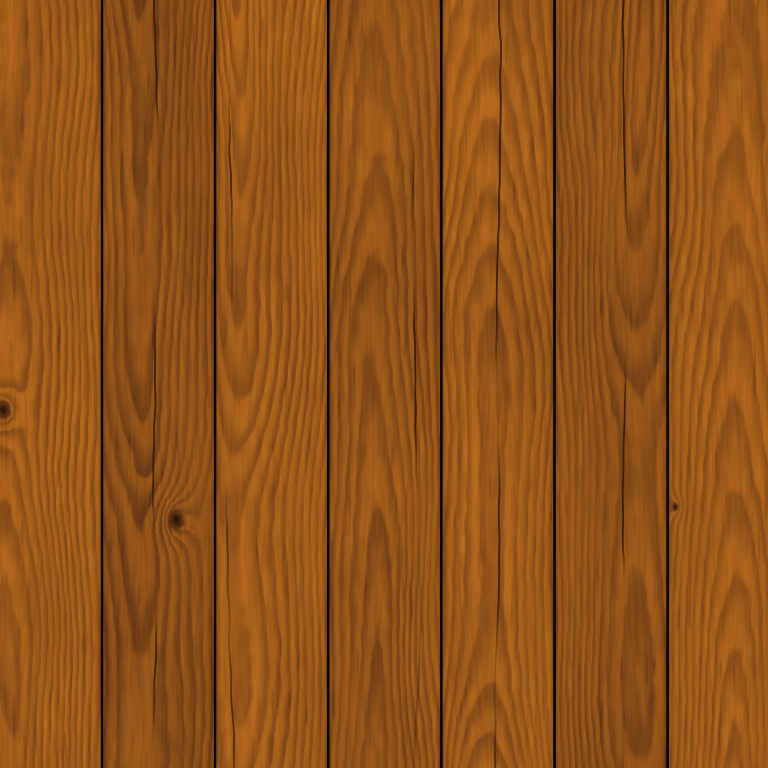
Write a Shadertoy shader that draws this texture.

```glsl
// Per plank: tone, grain axis, ring slope, crack position (negative for none)
const vec4 planks[7] = vec4[7](
    vec4(.74, .15, .15, -1.), vec4(.52, .35, -.30, .47), vec4(.75, .20, -.40, .14),
    vec4(.61, .40, .45, .77), vec4(.75, .45, .40, .50), vec4(.57, .75, -.20, .62),
    vec4(.74, .60, .50, .79));

// Knot centre and size
const vec3 knots[3] = vec3[3](
    vec3(.229, .323, .018), vec3(.004, .466, .017), vec3(.879, .340, .007));

vec2 hashGradient(vec2 cell) {
    vec3 h = fract(cell.xyx * vec3(.1031, .1030, .0973));
    h += dot(h, h.yzx + 33.33);
    return 2. * fract((h.xx + h.yz) * h.zy) - 1.;
}

float gradientNoise(vec2 p) {
    vec2 i = floor(p), f = p - i;
    vec2 s = f * f * f * (f * (f * 6. - 15.) + 10.);
    vec2 e = vec2(0, 1);
    return mix(
        mix(dot(hashGradient(i), f), dot(hashGradient(i + e.yx), f - e.yx), s.x),
        mix(dot(hashGradient(i + e), f - e), dot(hashGradient(i + 1.), f - 1.), s.x), s.y);
}

float plankCoord(float x) {
    return (x - .1328) / .1473 + 1.;
}

// Growth rings: a tilted cut through concentric cylinders
float ringRadius(vec2 local, float id, vec4 plank) {
    vec2 seed = vec2(id * 17.3, id * 9.1);
    float depth = .32 + plank.z * (local.y - .5)
        + .25 * gradientNoise(vec2(local.y * 2.3, 0.) + seed);
    float across = local.x - plank.y
        + .16 * gradientNoise(local * vec2(1.8, 4.) + seed);
    return length(vec2(across, depth))
        + .014 * gradientNoise(local * vec2(9., 32.) + seed);
}

void mainImage(out vec4 fragColor, in vec2 fragCoord) {
    vec2 p = fragCoord / iResolution.xy;
    float pixel = 1. / iResolution.y;
    float coord = plankCoord(p.x);
    float id = clamp(floor(coord), 0., 6.);
    vec2 local = vec2(coord - id, p.y);
    vec4 plank = planks[int(id)];
    vec2 seed = vec2(id * 31.7, id * 13.9);

    // Knots bend the rings into closed loops
    float radius = ringRadius(local, id, plank);
    float knotCore = 0., knotHeart = 0.;
    for (int i = 0; i < 3; i++) {
        vec3 knot = knots[i];
        float samePlank = 1. - step(.5, abs(floor(plankCoord(knot.x)) - id));
        vec2 offset = p - knot.xy;
        float d = length(offset * vec2(1., .75)) / knot.z
            + .15 * gradientNoise(offset / knot.z * 2.);
        radius += samePlank * 18. * knot.z * exp(-max(d, 0.));
        knotCore = max(knotCore, samePlank * (1. - smoothstep(.35, .8, d)));
        knotHeart = max(knotHeart, samePlank * (1. - smoothstep(.1, .4, d)));
    }

    // Latewood darkens slowly, then ends sharply
    float phase = fract(radius * 17.);
    float latewood = smoothstep(.2, .78, phase) * (1. - smoothstep(.82, 1., phase));
    float strength = .34 + .25 * gradientNoise(local * vec2(2., 3.) + seed);

    // Fibres, pores and broad stains
    float fibre = .22 * gradientNoise(p * vec2(250., 24.) + seed)
        + .17 * gradientNoise(p * vec2(105., 7.) + seed);
    float pores = smoothstep(.2, .5, gradientNoise(p * vec2(190., 15.) - seed));
    float stain = gradientNoise(local * vec2(1.7, 3.5) - seed);
    float light = plank.x + .03 - strength * latewood + fibre - .2 * pores + .2 * stain;

    vec3 color = mix(vec3(.40, .215, .08), vec3(.74, .43, .115), clamp(light, -.25, 1.15));
    color = mix(color, vec3(.25, .13, .055), .7 * knotCore);
    color = mix(color, vec3(.10, .05, .03), .65 * knotHeart);

    // Broken hairline cracks along the grain
    float crackX = plank.w + .09 * gradientNoise(vec2(p.y * 3., 4.) + seed)
        + .015 * gradientNoise(vec2(p.y * 25., 2.) + seed);
    float crackDistance = abs(local.x - crackX) * .1473;
    float crackMask = smoothstep(-.12, .15, gradientNoise(vec2(p.y * 4., 8.) + seed));
    float crack = 1. - smoothstep(.0004, .0007 + pixel, crackDistance);
    color = mix(color, vec3(.16, .08, .03), .8 * crack * crackMask);

    // Dark gaps with softly shaded plank edges
    float seamDistance = abs(coord - clamp(round(coord), 1., 6.)) * .1473;
    color *= 1. - .4 * exp(-seamDistance / .0025);
    float gap = 1. - smoothstep(.0016 - .5 * pixel, .0016 + .5 * pixel, seamDistance);
    color = mix(color, vec3(.03, .02, .03), gap);

    fragColor = vec4(color, 1.);
}
```
